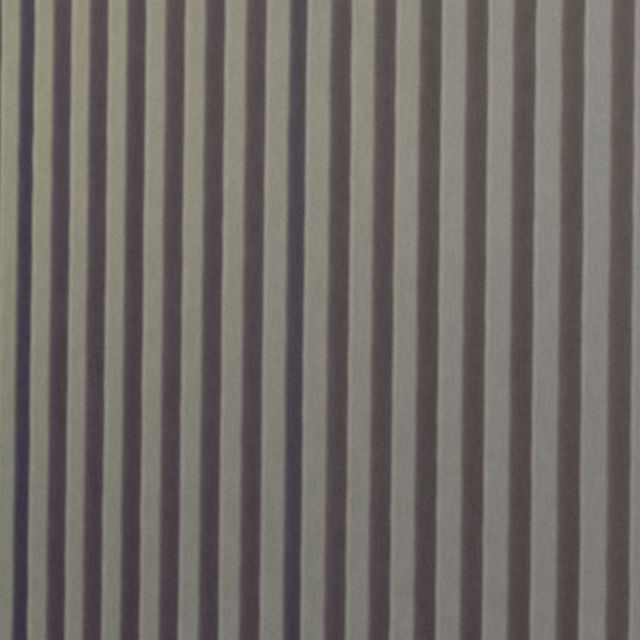
Give the GLSL for this pattern, as a WebGL 2 fragment shader.

```glsl
#version 300 es
precision highp float;
// Fifteen soft dark vertical slats on grey-green cloth, widening and leaning to the right.

uniform vec2 u_resolution;
out vec4 fragColor;

const float FIRST_CENTER = 0.0305;
const float BASE_PITCH = 0.0546;
const float PITCH_GROWTH = 0.000863;

float hash(vec2 p) {
    vec3 q = fract(vec3(p.xyx) * 0.1031);
    q += dot(q, q.yzx + 33.33);
    return fract((q.x + q.y) * q.z);
}

float valueNoise(vec2 p) {
    vec2 cell = floor(p);
    vec2 f = fract(p);
    f = f * f * (3.0 - 2.0 * f);
    float low = mix(hash(cell), hash(cell + vec2(1.0, 0.0)), f.x);
    float high = mix(hash(cell + vec2(0.0, 1.0)), hash(cell + 1.0), f.x);
    return mix(low, high, f.y);
}

// Centre of a slat, with spacing that grows from left to right
float slatCenter(float index) {
    return FIRST_CENTER + index * (BASE_PITCH + PITCH_GROWTH * index);
}

// Inverse of slatCenter, rounded to the nearest slat
float nearestSlat(float x) {
    float root = BASE_PITCH * BASE_PITCH + 4.0 * PITCH_GROWTH * (x - FIRST_CENTER);
    return round((sqrt(max(root, 0.0)) - BASE_PITCH) / (2.0 * PITCH_GROWTH));
}

// The first and eighth slats are narrower and darker
float narrowSlat(float index) {
    return 1.0 - step(0.5, min(abs(index), abs(index - 7.0)));
}

float slatHalfWidth(float index) {
    return 0.0137 + 0.0003 * index - 0.0024 * narrowSlat(index);
}

float softStep(float edge, float blur, float x) {
    return smoothstep(edge - blur, edge + blur, x);
}

vec3 clothColor(vec2 uv) {
    vec3 lower = mix(vec3(0.475, 0.475, 0.435), vec3(0.49, 0.48, 0.465), uv.x);
    vec3 upper = mix(vec3(0.575, 0.565, 0.485), vec3(0.55, 0.54, 0.52), uv.x);
    return mix(lower, upper, smoothstep(0.0, 0.95, uv.y));
}

vec3 slatColor(vec2 uv, float index) {
    vec3 lower = mix(vec3(0.265, 0.225, 0.265), vec3(0.325, 0.295, 0.285), uv.x);
    vec3 upper = mix(vec3(0.325, 0.295, 0.31), vec3(0.385, 0.355, 0.33), uv.x);
    vec3 tint = (hash(vec2(index + 3.0, 7.0)) - 0.5) * vec3(0.025, 0.015, 0.02);
    return mix(lower, upper, uv.y) + tint - vec3(0.03, 0.02, 0.0) * narrowSlat(index);
}

void main() {
    vec2 uv = gl_FragCoord.xy / u_resolution;
    float pixel = 1.0 / u_resolution.x;

    // Slight lean, fading to the right, with a faint waver
    float lean = mix(0.0125, 0.0100, uv.x) * uv.y;
    float waver = (valueNoise(vec2(uv.x * 18.0, uv.y * 25.0)) - 0.5) * 0.0014;
    float x = uv.x - lean - waver;

    float index = nearestSlat(x);
    float offset = x - slatCenter(index);
    float halfWidth = slatHalfWidth(index);

    // Blurred left edge and crisper right edge
    float leftEdge = softStep(-halfWidth, max(0.0052, pixel), offset);
    float rightEdge = 1.0 - softStep(halfWidth, max(0.0034, pixel), offset);
    float slat = leftEdge * rightEdge;

    // Lit rim beside each slat and a darker core inside it
    vec3 cloth = clothColor(uv);
    float rimDistance = (offset - halfWidth - 0.005) / 0.0028;
    cloth += 0.03 * exp(-rimDistance * rimDistance);
    vec3 dark = slatColor(uv, index);
    float coreDistance = (offset - 0.25 * halfWidth) / halfWidth;
    dark += 0.035 * (min(coreDistance * coreDistance, 1.0) - 0.35);
    vec3 color = mix(cloth, dark, slat);

    // Woven threads, fine grain and broad mottling
    float threads = valueNoise(uv * vec2(260.0, 45.0)) - 0.5;
    float grain = valueNoise(uv * 330.0 + 17.0) - 0.5;
    float mottle = valueNoise(uv * 38.0 + 5.0) - 0.5;
    color += 0.018 * threads + 0.030 * grain;
    color += mottle * vec3(0.014, 0.008, 0.012);

    fragColor = vec4(clamp(color, 0.0, 1.0), 1.0);
}
```
